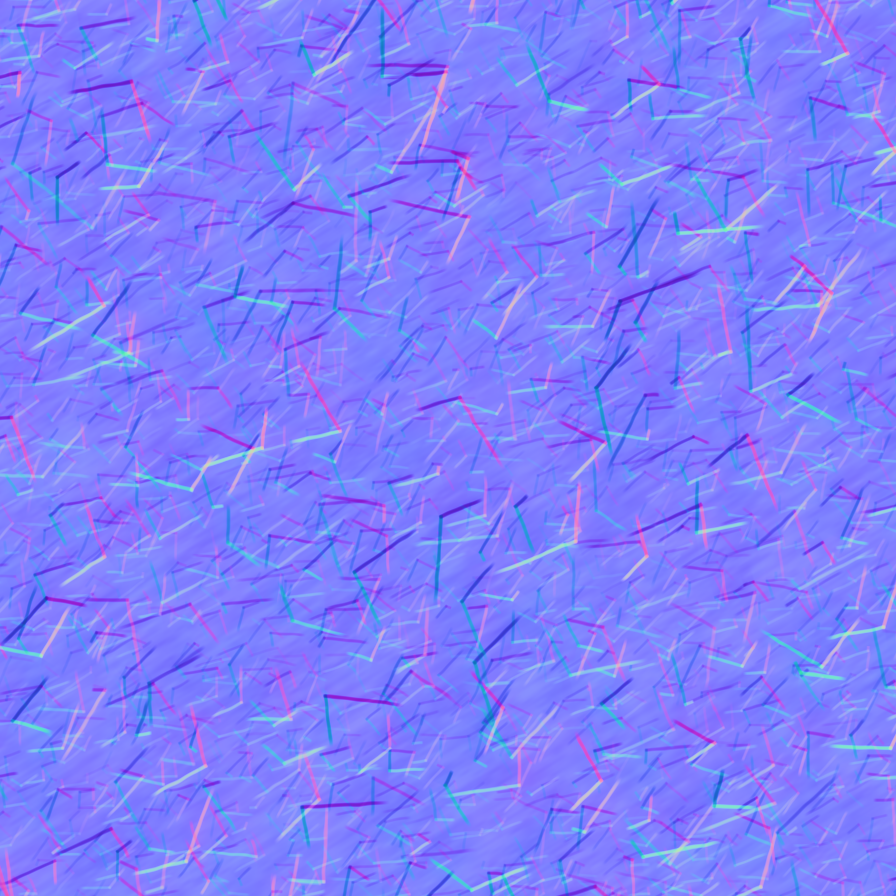
This texture map is drawn by a Shadertoy shader. Its source:

```glsl
// Tangent-space normal map of a surface of pressed, angular chips and splinters.
// Layers of jittered cells each hold one chip corner: two straight edges that
// tilt the normal outward. Streaked noise adds a faint grain between them.

const int   LAYERS       = 8;
const float COARSE_CELLS = 9.0;    // cells per canvas, large chips
const float MEDIUM_CELLS = 14.0;   // medium chips
const float FINE_CELLS   = 21.0;   // faint splinters
const float EDGE_WIDTH   = 0.0031; // half width of an edge
const float SKIRT_WIDTH  = 0.010;  // soft slope beside an edge
const float SKIRT_TILT   = 0.13;
const float CHIP_ANGLE   = 0.95;   // main direction of large chips
const float GRAIN_ANGLE  = 0.55;   // main direction of splinters and grain
const float GRAIN_TILT   = 0.17;
const float SWELL_TILT   = 0.10;
const float ROUGHNESS    = 0.0016; // wobble of the edges
const float PI           = 3.14159;

float hash(vec2 p) {
    return fract(sin(dot(p, vec2(127.1, 311.7))) * 43758.5);
}

float noise(vec2 p) {
    vec2 i = floor(p), f = fract(p);
    f = f * f * (3.0 - 2.0 * f);
    float low  = mix(hash(i), hash(i + vec2(1, 0)), f.x);
    float high = mix(hash(i + vec2(0, 1)), hash(i + vec2(1, 1)), f.x);
    return mix(low, high, f.y);
}

vec2 direction(float angle) {
    return vec2(cos(angle), sin(angle));
}

// Tilt of one straight edge that starts at the origin; outward is its normal.
vec2 edgeTilt(vec2 p, vec2 along, vec2 outward, float len, float width) {
    float t = dot(p, along);
    float s = dot(p, outward);
    float span = smoothstep(-width, 0.0, t) * (1.0 - smoothstep(0.75 * len, len, t));
    float core = 1.0 - smoothstep(0.15 * width, width, abs(s));
    float skirt = smoothstep(-width, 0.0, s) * exp(-max(s, 0.0) / SKIRT_WIDTH);
    return outward * span * (core + SKIRT_TILT * skirt);
}

// Two edges meeting at a corner, both tilting away from the chip.
vec2 chipTilt(vec2 p, float angle, float bend, vec2 lens, float width) {
    vec2 a = direction(angle);
    vec2 b = direction(angle + bend);
    vec2 outA = vec2(a.y, -a.x) * sign(bend);
    vec2 outB = vec2(-b.y, b.x) * sign(bend);
    return edgeTilt(p, a, outA, lens.x, width) + edgeTilt(p, b, outB, lens.y, width);
}

// All chips of one layer that can reach the point.
vec2 layerTilt(vec2 uv, float cells, float seed, float strength, float mainAngle, float spread) {
    vec2 q = uv * cells + seed * vec2(3.37, 5.71);
    vec2 home = floor(q);
    float width = max(EDGE_WIDTH * mix(0.75, 1.0, strength), 1.3 / iResolution.y);
    vec2 tilt = vec2(0.0);
    for (int y = -1; y <= 1; y++)
    for (int x = -1; x <= 1; x++) {
        vec2 cell = home + vec2(x, y);
        vec2 key = cell + seed * 17.3;
        vec2 corner = cell + vec2(hash(key), hash(key + 41.7));
        float angle = mainAngle + spread * (hash(key + 7.1) - 0.5);
        angle += PI * step(0.5, hash(key + 13.9));
        float bend = mix(1.1, 2.3, hash(key + 23.3));
        bend *= hash(key + 29.5) < 0.5 ? -1.0 : 1.0;
        vec2 lens = vec2(mix(0.35, 0.95, hash(key + 31.1)),
                         mix(0.12, 0.75, hash(key + 37.7))) / cells;
        float power = strength * mix(0.35, 1.25, hash(key + 53.9));
        tilt += power * chipTilt((q - corner) / cells, angle, bend, lens, width);
    }
    return tilt;
}

// Fine streaks along the grain plus broad, weak swells.
vec2 grainTilt(vec2 uv) {
    vec2 along = direction(GRAIN_ANGLE);
    vec2 across = vec2(-along.y, along.x);
    vec2 g = vec2(dot(uv, along), dot(uv, across));
    float streak = noise(g * vec2(24.0, 130.0)) + 0.6 * noise(g * vec2(70.0, 260.0) + 9.0) - 0.8;
    vec2 swell = vec2(noise(uv * 22.0 + 3.0), noise(uv * 22.0 + 61.0)) - 0.5;
    return across * streak * GRAIN_TILT + swell * SWELL_TILT;
}

void mainImage(out vec4 fragColor, in vec2 fragCoord) {
    vec2 uv = fragCoord / iResolution.y;
    vec2 wobble = vec2(noise(uv * 70.0), noise(uv * 70.0 + 33.0)) - 0.5;
    vec2 rough = uv + ROUGHNESS * wobble;

    // Sum the slopes from large, strong chips down to faint splinters
    vec2 tilt = grainTilt(uv);
    for (int i = 0; i < LAYERS; i++) {
        float seed = float(i) + 1.0;
        if (i < 2)      tilt += layerTilt(rough, COARSE_CELLS, seed, 0.95, CHIP_ANGLE, 2.4);
        else if (i < 4) tilt += layerTilt(rough, MEDIUM_CELLS, seed, 0.55, CHIP_ANGLE, 2.6);
        else            tilt += layerTilt(rough, FINE_CELLS, seed, 0.24, GRAIN_ANGLE, 1.3);
    }

    // Encode the unit normal with the green axis pointing down
    vec3 normal = normalize(vec3(tilt.x, -tilt.y, 1.0));
    fragColor = vec4(0.5 + 0.5 * normal, 1.0);
}
```
